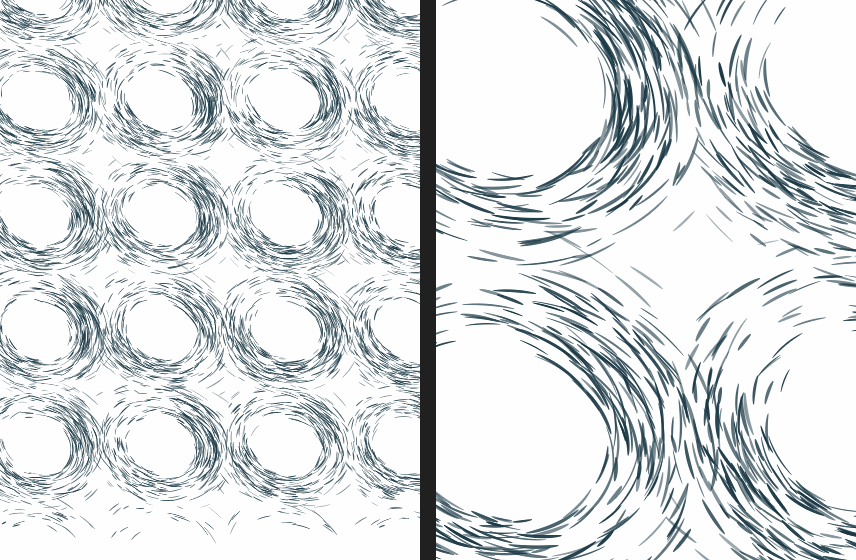
Left: the whole. Right: its middle third, enlarged.
Give the GLSL for this pattern, as a Shadertoy shader.

```glsl
// Rows of hand-inked whirls: short dark teal strokes circling open white eyes.

vec4 hash4(vec3 p) {
    vec4 q = fract(p.xyzx * vec4(0.1031, 0.1030, 0.0973, 0.1099));
    q += dot(q, q.wzxy + 33.33);
    return fract((q.xxyz + q.yzzw) * q.zywx);
}

float gradientNoise(vec2 p) {
    vec2 cell = floor(p), f = fract(p);
    vec2 u = f * f * f * (f * (f * 6.0 - 15.0) + 10.0);
    vec4 corner;
    for (int k = 0; k < 4; k++) {
        vec2 o = vec2(k & 1, k >> 1);
        float a = 6.2832 * hash4(vec3(cell + o, 71.0)).x;
        corner[k] = dot(vec2(cos(a), sin(a)), f - o);
    }
    return mix(mix(corner.x, corner.y, u.x), mix(corner.z, corner.w, u.x), u.y);
}

// Radius measured on ellipses that lean from upper left to lower right
float whirlRadius(vec2 v) {
    return sqrt(v.x * v.x + 1.35 * v.y * v.y + 0.35 * v.x * v.y);
}

// Unit tangent of those ellipses
vec2 whirlTangent(vec2 v) {
    return normalize(vec2(2.7 * v.y + 0.35 * v.x, -2.0 * v.x - 0.35 * v.y));
}

// Chance of a stroke: an empty eye, a heavy right shoulder and lower left belly
float strokeDensity(vec2 v) {
    float r = whirlRadius(v);
    vec2 d = normalize(v);
    float lobe = max(0.0, max(dot(d, vec2(0.96, 0.28)), dot(d, vec2(-0.6, -0.8))));
    float ring = smoothstep(0.055, 0.069, r) * (1.0 - smoothstep(0.085, 0.155, r));
    return ring * (0.25 + 0.85 * lobe * lobe) + 0.02 * step(0.09, r);
}

// Ink of one curved, tapered stroke seeded at the given point
float strokeInk(vec2 p, vec2 seed, vec2 center, vec4 rnd, float pixel) {
    vec2 v = seed - center;
    float r = whirlRadius(v);
    float along = dot(p - seed, whirlTangent(v));
    float across = whirlRadius(p - center) - r + (rnd.x - 0.5) * 0.45 * along;
    float halfLength = mix(0.005, 0.021, rnd.y * mix(0.55, 1.0, smoothstep(-0.05, 0.06, v.x)));
    float t = along / halfLength;
    float taper = sqrt(max(0.0, 1.0 - t * t));
    float halfWidth = mix(0.0004, 0.0012, rnd.z) * taper;
    float edge = clamp((halfWidth - abs(across)) / pixel + 0.5, 0.0, 1.0);
    float strength = mix(0.5, 1.0, rnd.w) * mix(1.0, 0.5, smoothstep(0.1, 0.16, r));
    return edge * smoothstep(0.0, 0.35, taper) * strength;
}

void mainImage(out vec4 fragColor, in vec2 fragCoord) {
    vec2 p = fragCoord / iResolution.y;
    float pixel = 1.0 / iResolution.y;
    vec2 pitch = vec2(0.221, 0.2055), origin = vec2(0.067, 0.205);
    float cellSize = 0.024, paper = 1.0;

    // Overlapping layers of jittered strokes
    for (int layer = 0; layer < 14; layer++) {
        vec2 shift = fract(float(layer) * vec2(0.37, 0.61));
        vec2 base = floor(p / cellSize + shift);
        for (int k = 0; k < 9; k++) {
            vec2 cell = base + vec2(k % 3, k / 3) - 1.0;
            vec4 rnd = hash4(vec3(cell + 7.0, float(layer) + 3.0));
            vec2 seed = (cell + rnd.xy - shift) * cellSize;

            // Loose choice of whirl lets neighbours cross at their borders
            vec2 loose = seed + (vec2(rnd.w, fract(rnd.w * 17.0)) - 0.5) * 0.04;
            vec2 center = origin + pitch * floor((loose - origin) / pitch + 0.5);

            // Thin out towards the lower margin and unevenly across the sheet
            float density = strokeDensity(seed - center) * smoothstep(0.03, 0.16, seed.y);
            if (rnd.z > density * 1.5) continue;
            if (rnd.z > density * (1.0 + 0.9 * gradientNoise(seed * 9.0))) continue;

            vec4 style = hash4(vec3(cell + 53.0, float(layer) + 29.0));
            paper *= 1.0 - strokeInk(p, seed, center, style, pixel);
        }
    }
    fragColor = vec4(mix(vec3(0.10, 0.22, 0.27), vec3(0.995), paper), 1.0);
}
```
